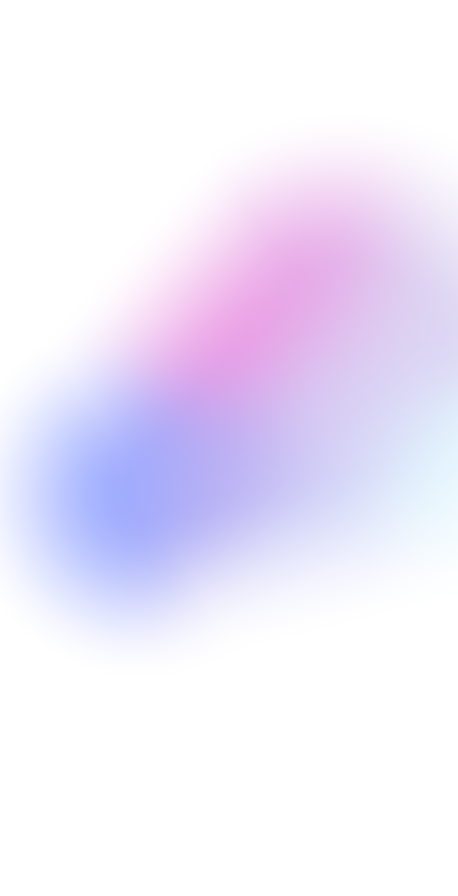
Write a WebGL 1 fragment shader that draws this background.

```glsl
precision highp float;
// Soft diagonal cloud of blue, pink, lavender and pale cyan on white.

uniform vec2 u_resolution;

// Signed distance to a capsule whose radius grows from a to b.
float taperedCapsule(vec2 p, vec2 a, vec2 b, float radiusA, float radiusB) {
  vec2 axis = b - a;
  float h = clamp(dot(p - a, axis) / dot(axis, axis), 0.0, 1.0);
  return length(p - a - axis * h) - mix(radiusA, radiusB, h);
}

// Tint in rgb and its Gaussian weight in a, premultiplied for blending.
vec4 tintAt(vec2 p, vec2 center, vec3 tint, float falloff) {
  vec2 offset = p - center;
  float weight = exp(-falloff * dot(offset, offset));
  return vec4(tint * weight, weight);
}

// Normalized blend of the tints that colour the cloud.
vec3 cloudColor(vec2 p, float falloff) {
  vec3 blue = vec3(0.61, 0.675, 1.0);
  vec3 violet = vec3(0.715, 0.67, 0.95);
  vec3 pink = vec3(0.93, 0.60, 0.89);
  vec3 orchid = vec3(0.905, 0.655, 0.905);
  vec3 lilac = vec3(0.865, 0.84, 0.95);
  vec3 lavender = vec3(0.845, 0.81, 0.955);
  vec3 periwinkle = vec3(0.84, 0.86, 0.98);
  vec3 cyan = vec3(0.885, 0.97, 0.995);

  vec4 sum = tintAt(p, vec2(0.254, 0.926), blue, falloff);
  sum += tintAt(p, vec2(0.495, 0.914), violet, falloff);
  sum += tintAt(p, vec2(0.482, 1.231), pink, falloff);
  sum += tintAt(p, vec2(0.673, 1.383), orchid, falloff);
  sum += tintAt(p, vec2(0.926, 1.307), lilac, falloff);
  sum += tintAt(p, vec2(0.749, 1.066), lavender, falloff);
  sum += tintAt(p, vec2(0.673, 0.787), periwinkle, falloff);
  sum += tintAt(p, vec2(0.977, 0.914), cyan, falloff);
  return sum.rgb / max(sum.a, 1e-20);
}

void main() {
  // One unit is the canvas width.
  vec2 p = gl_FragCoord.xy / u_resolution.x;

  // Blurred outline of the cloud.
  float blur = 0.19;
  float d = taperedCapsule(p, vec2(0.317, 0.876), vec2(0.761, 1.142), 0.226, 0.393);
  float coverage = 1.0 - smoothstep(-blur, blur, d);

  vec3 white = vec3(1.0);
  gl_FragColor = vec4(mix(white, cloudColor(p, 31.0), coverage), 1.0);
}
```
